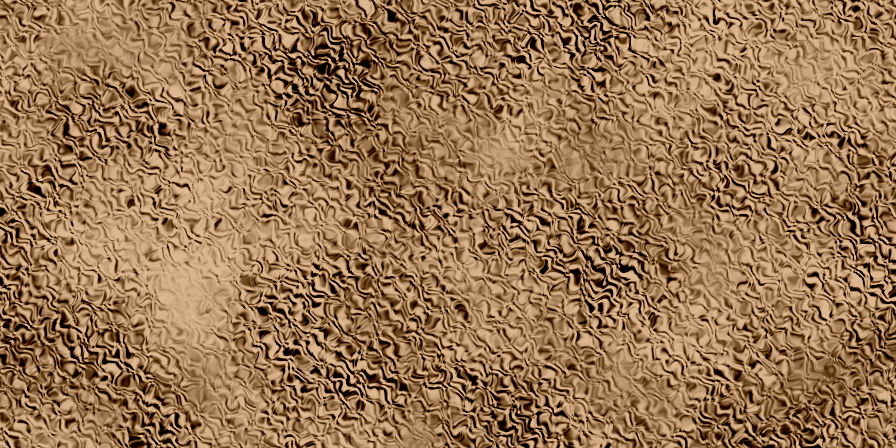
Give the GLSL for this texture, as a WebGL 2 fragment shader.

```glsl
#version 300 es
precision highp float;

uniform vec2 u_resolution;
out vec4 fragColor;

// Lengths are in canvas heights, frequencies in cells per canvas height.
const float GRAIN_ACROSS = 90.0;
const float GRAIN_ALONG = 52.0;
const float FINE_FREQ = 130.0;
const float FINE_WEIGHT = 0.6;
const float RELIEF_STEP = 0.0039;
const float RELIEF_GAIN = 2.6;
const float WARP_FREQ = 32.0;
const float WARP_AMOUNT = 0.024;
const float PATCH_FREQ = 2.6;
const float PATCH_SHADE = 1.2;
const float PATCH_CONTRAST = 0.9;
const float TONE_TOP = 0.87;
const float TONE_SLOPE = 0.15;
const float TONE_KNEE = 0.6;
const vec3 TINT = vec3(0.0, -0.145, -0.30);

float hash(vec2 p) {
    vec3 q = fract(p.xyx * vec3(0.1031, 0.1030, 0.0973));
    q += dot(q, q.yzx + 33.33);
    return fract((q.x + q.y) * q.z);
}

vec2 gradient(vec2 cell) {
    float angle = 6.28319 * hash(cell);
    return vec2(cos(angle), sin(angle));
}

float gradientNoise(vec2 p) {
    vec2 cell = floor(p);
    vec2 f = p - cell;
    vec2 w = f * f * f * (f * (f * 6.0 - 15.0) + 10.0);
    vec2 e = vec2(1.0, 0.0);
    float a = dot(gradient(cell), f);
    float b = dot(gradient(cell + e.xy), f - e.xy);
    float c = dot(gradient(cell + e.yx), f - e.yx);
    float d = dot(gradient(cell + e.xx), f - e.xx);
    return mix(mix(a, b, w.x), mix(c, d, w.x), w.y);
}

// Cloudy variation over several scales
float patches(vec2 p) {
    float sum = 0.0;
    float weight = 1.0;
    for (int i = 0; i < 4; i++) {
        sum += weight * gradientNoise(p);
        p = mat2(1.6, 1.2, -1.2, 1.6) * p + 13.7;
        weight *= 0.6;
    }
    return sum;
}

// Surface height; x runs across the strokes, y along them
float grainHeight(vec2 q) {
    float coarse = gradientNoise(q * vec2(GRAIN_ACROSS, GRAIN_ALONG));
    float fine = gradientNoise(q * FINE_FREQ + 57.3);
    return coarse + FINE_WEIGHT * fine;
}

// Linear in the shadows, levelling off in the lights
float toneCurve(float z) {
    return TONE_TOP - TONE_SLOPE * log(1.0 + exp(2.0 * (TONE_KNEE - z)));
}

void main() {
    vec2 p = gl_FragCoord.xy / u_resolution.y;

    // Diagonal frame, bent so that the strokes hook and wander
    vec2 q = 0.70711 * vec2(p.x + p.y, p.y - p.x);
    vec2 bend = vec2(gradientNoise(p * WARP_FREQ + 5.1),
                     gradientNoise(p * WARP_FREQ + 91.4));
    q += WARP_AMOUNT * bend;

    // Side-lit relief
    vec2 lightStep = vec2(RELIEF_STEP, 0.0);
    float relief = grainHeight(q + lightStep) - grainHeight(q - lightStep);

    // Broad changes of shade and roughness
    float shade = patches(p * PATCH_FREQ + 3.3);
    float rough = patches(p * PATCH_FREQ * 1.5 + 41.9);
    float contrast = max(0.3, 1.0 + PATCH_CONTRAST * (rough - 0.4 * shade));

    float tone = toneCurve(RELIEF_GAIN * contrast * relief + PATCH_SHADE * shade);
    fragColor = vec4(clamp(tone + TINT, 0.0, 1.0), 1.0);
}
```
